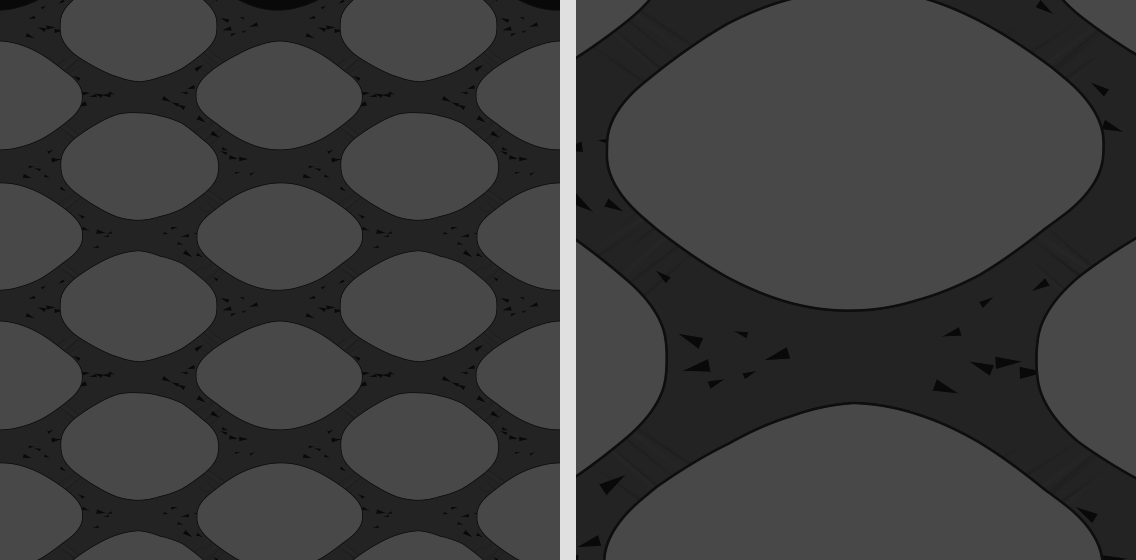
Left, the full canvas; right, a detail of the centre.
Write a WebGL 2 fragment shader that draws this pattern.

```glsl
#version 300 es
precision highp float;
// Dark knotted netting of staggered lens-shaped meshes over a flat grey ground.

uniform vec2 u_resolution;
out vec4 outColor;

const float TAU = 6.2831853;

// Lattice, in units of the canvas
const float COLUMN_STEP = 0.25;
const float ROW_STEP = 0.25;
const vec2 LATTICE_ORIGIN = vec2(-0.0013, 0.078);

// Mesh openings
const float HOLE_HALF_HEIGHT = 0.097;
const float HOLE_HALF_WIDTH_EVEN = 0.148;
const float HOLE_HALF_WIDTH_ODD = 0.1405;
const float LENS_REACH = 0.172;
const float CAP_CURVE = 6.5;
const float CORNER_ROUND = 0.012;
const float WOBBLE = 0.0045;
const float WOBBLE_FACETS = 16.0;
const float OUTLINE_HALF_WIDTH = 0.0008;

// Fibres and the small gaps between them
const int FIBRES = 7;
const float STRAND_HALF_WIDTH = 0.026;
const float STRAND_SWING = 0.0625;
const float FIBRE_LINE = 0.0016;
const int GAPS_PER_SIDE = 7;
const vec2 GAP_SIZE = vec2(0.0075, 0.0036);

const vec3 GROUND = vec3(0.282);
const vec3 CORD = vec3(0.139);
const vec3 CORD_SHADE = vec3(0.112);
const vec3 CORD_LIGHT = vec3(0.153);
const vec3 GAP_COLOR = vec3(0.035);
const vec3 OUTLINE = vec3(0.055);

float hash(vec2 p) {
  vec3 q = fract(vec3(p.xyx) * 0.1031);
  q += dot(q, q.yzx + 33.33);
  return fract((q.x + q.y) * q.z);
}

float coverage(float d, float px) {
  return 1.0 - smoothstep(-0.6 * px, 0.6 * px, d);
}

float smoothMax(float a, float b, float k) {
  float h = max(k - abs(a - b), 0.0) / k;
  return max(a, b) + 0.25 * h * h * k;
}

// Faceted change of radius around an opening
float facetNoise(vec2 q, vec2 seed) {
  float a = (atan(q.y, q.x) / TAU + 0.5) * WOBBLE_FACETS;
  float i = floor(a);
  float n0 = hash(seed + vec2(mod(i, WOBBLE_FACETS), 3.0));
  float n1 = hash(seed + vec2(mod(i + 1.0, WOBBLE_FACETS), 3.0));
  return mix(n0, n1, a - i) - 0.5;
}

// Signed distance to a lens with blunt, rounded ends
float holeDistance(vec2 q, float halfWidth, vec2 seed) {
  vec2 a = abs(q);
  float k = 0.25 * TAU / LENS_REACH;
  float phase = min(a.x * k, 0.25 * TAU);
  float slope = HOLE_HALF_HEIGHT * k * sin(phase);
  float lens = (a.y - HOLE_HALF_HEIGHT * cos(phase)) / sqrt(1.0 + slope * slope);
  float cap = a.x - halfWidth + CAP_CURVE * a.y * a.y;
  return smoothMax(lens, cap, CORNER_ROUND) + WOBBLE * facetNoise(q, seed);
}

// Faint fibres along the two families of waving strands
vec3 cordColor(vec2 p, float px) {
  vec3 color = CORD;
  for (int family = 0; family < 2; family++) {
    float side = family == 0 ? 1.0 : -1.0;
    float base = family == 0 ? 0.5 * ROW_STEP : ROW_STEP;
    for (int i = 0; i < FIBRES; i++) {
      vec2 seed = vec2(float(i) + 5.0, float(family) + 17.0);
      float r = hash(seed);
      float lane = (float(i) + r) / float(FIBRES) * 2.0 - 1.0;
      float swing = STRAND_SWING * mix(0.8, 1.15, hash(seed + 9.0));
      float wave = swing * side * cos(TAU * p.x / (2.0 * COLUMN_STEP) + (r - 0.5) * 0.4);
      float v = p.y - 0.5 * ROW_STEP + 0.0625 - base - wave - lane * STRAND_HALF_WIDTH;
      v -= ROW_STEP * round(v / ROW_STEP);
      float streak = 0.5 + 0.5 * cos(TAU * (p.x * (8.0 + 4.0 * floor(r * 3.0)) + r));
      float line = 1.0 - smoothstep(0.0, FIBRE_LINE + px, abs(v));
      color = mix(color, i % 3 == 1 ? CORD_LIGHT : CORD_SHADE, line * streak * 0.7);
    }
  }
  return color;
}

// Dark slivers where fibres part at both ends of a knot
float gapMask(vec2 p, float px) {
  float column = round(p.x / COLUMN_STEP);
  float shift = 0.5 * ROW_STEP * (1.0 + mod(column, 2.0));
  float row = round((p.y - shift) / ROW_STEP);
  vec2 q = p - vec2(column * COLUMN_STEP, shift + row * ROW_STEP);
  vec2 knot = vec2(mod(column, 2.0), mod(row, 2.0)) * 7.0 + step(0.0, q.x) * 19.0;
  float mask = 0.0;
  for (int i = 0; i < GAPS_PER_SIDE; i++) {
    vec2 seed = knot + vec2(float(i) * 3.0, 41.0);
    float x = mix(0.045, 0.118, (float(i) + hash(seed)) / float(GAPS_PER_SIDE));
    float lean = hash(seed + 2.0) * 2.0 - 1.0;
    float angle = TAU * x / (2.0 * COLUMN_STEP);
    float y = lean * STRAND_SWING * (1.0 - cos(angle)) + (hash(seed + 4.0) - 0.5) * 0.026;
    vec2 along = normalize(vec2(1.0, lean * 0.785 * sin(angle)));
    vec2 d = vec2(abs(q.x) - x, q.y - y);
    vec2 g = vec2(dot(d, along), dot(d, vec2(-along.y, along.x)));
    g.x *= hash(seed + 6.0) < 0.5 ? -1.0 : 1.0;
    vec2 size = GAP_SIZE * mix(0.5, 1.15, hash(seed + 8.0));
    float sliver = max(abs(g.y) - size.y * (0.5 - 0.5 * g.x / size.x), abs(g.x) - size.x);
    mask = max(mask, coverage(sliver, px));
  }
  return mask;
}

void main() {
  vec2 uv = gl_FragCoord.xy / u_resolution;
  float px = 1.0 / min(u_resolution.x, u_resolution.y);
  vec2 p = uv - LATTICE_ORIGIN;
  vec3 color = mix(cordColor(p, px), GAP_COLOR, gapMask(p, px));

  // Openings of the two nearest columns; the cut row at the top edge is dark
  for (int i = 0; i < 2; i++) {
    float column = floor(p.x / COLUMN_STEP) + float(i);
    float odd = mod(column, 2.0);
    float shift = 0.5 * ROW_STEP * odd;
    float row = round((p.y - shift) / ROW_STEP);
    vec2 center = vec2(column * COLUMN_STEP, shift + row * ROW_STEP);
    float halfWidth = mix(HOLE_HALF_WIDTH_EVEN, HOLE_HALF_WIDTH_ODD, odd);
    float d = holeDistance(p - center, halfWidth, vec2(odd, mod(row, 2.0)) * 11.0);
    vec3 fill = center.y + LATTICE_ORIGIN.y > 1.0 ? GAP_COLOR : GROUND;
    color = mix(color, fill, coverage(d, px));
    color = mix(color, OUTLINE, coverage(abs(d) - OUTLINE_HALF_WIDTH, px));
  }
  outColor = vec4(color, 1.0);
}
```
